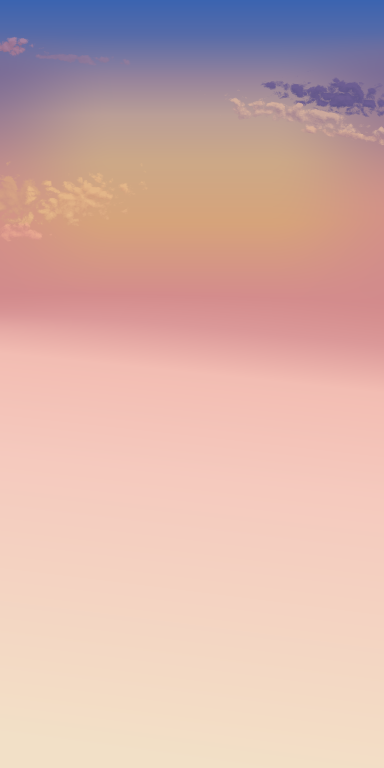
Give the GLSL for this texture, as a Shadertoy shader.

```glsl
#define PUFF_SCALE 20.0
#define PUFF_HEIGHT 1.7
#define CLOUD_SOFTNESS 0.5
#define RELIEF 1.5
#define EDGE_STRENGTH 0.72
#define HORIZON_TILT 0.035
#define STOPS 11

// Sky stops from top to bottom: colour, then depth
const vec4 SKY[STOPS] = vec4[STOPS](
    vec4(0.23, 0.39, 0.69, 0.0),
    vec4(0.34, 0.42, 0.66, 0.045),
    vec4(0.58, 0.51, 0.61, 0.10),
    vec4(0.73, 0.62, 0.59, 0.15),
    vec4(0.80, 0.66, 0.53, 0.21),
    vec4(0.84, 0.64, 0.48, 0.29),
    vec4(0.83, 0.55, 0.55, 0.385),
    vec4(0.86, 0.60, 0.60, 0.425),
    vec4(0.95, 0.74, 0.70, 0.485),
    vec4(0.96, 0.79, 0.745, 0.62),
    vec4(0.95, 0.88, 0.78, 1.0));

vec2 gradientAt(vec2 cell) {
    float angle = 6.2832 * fract(sin(dot(cell, vec2(127.1, 311.7))) * 43758.5);
    return vec2(cos(angle), sin(angle));
}

float gradientNoise(vec2 p) {
    vec2 i = floor(p), f = fract(p);
    vec2 u = f * f * f * (f * (f * 6.0 - 15.0) + 10.0);
    vec2 e = vec2(1.0, 0.0);
    float a = dot(gradientAt(i), f);
    float b = dot(gradientAt(i + e), f - e);
    float c = dot(gradientAt(i + e.yx), f - e.yx);
    float d = dot(gradientAt(i + 1.0), f - 1.0);
    return mix(mix(a, b, u.x), mix(c, d, u.x), u.y);
}

// Rounded billows, roughly centred on zero
float billows(vec2 p) {
    float sum = -0.36, amplitude = 1.0;
    for (int i = 0; i < 4; i++) {
        sum += amplitude * abs(gradientNoise(p));
        p = mat2(1.6, 1.2, -1.2, 1.6) * p + 3.7;
        amplitude *= 0.5;
    }
    return sum;
}

vec3 skyGradient(float depth) {
    vec3 colour = SKY[0].rgb;
    for (int i = 1; i < STOPS; i++) {
        float blend = clamp((depth - SKY[i - 1].w) / (SKY[i].w - SKY[i - 1].w), 0.0, 1.0);
        colour = mix(colour, SKY[i].rgb, blend);
    }
    return colour;
}

// Slanted ellipse with a billowing rim; puff holds height and light
vec3 addCloud(vec3 base, vec2 p, vec2 puff, vec2 centre, vec2 radius, float slope,
              vec3 shade, vec3 lit, float opacity) {
    vec2 d = p - centre;
    d.y -= slope * d.x;
    float body = 1.0 - length(d / radius) + PUFF_HEIGHT * puff.x;
    float light = clamp(0.5 + RELIEF * puff.y - 0.35 * d.y / radius.y, 0.0, 1.0);
    return mix(base, mix(shade, lit, light), opacity * smoothstep(0.0, CLOUD_SOFTNESS, body));
}

void mainImage(out vec4 fragColor, in vec2 fragCoord) {
    vec2 uv = fragCoord / iResolution.xy;
    float depth = 1.0 - uv.y;
    float side = uv.x - 0.5;
    vec2 p = vec2(uv.x, 2.0 * depth);

    // Sky, leaning slightly below the horizon
    float lean = smoothstep(0.36, 0.44, depth) * (1.0 + depth);
    vec3 colour = skyGradient(depth - HORIZON_TILT * side * lean);

    // Violet and rose sides around the amber glow
    vec3 rim = mix(vec3(0.44, 0.39, 0.58), vec3(0.82, 0.54, 0.55), smoothstep(0.08, 0.28, depth));
    float rimMask = smoothstep(0.2, 0.56, abs(side)) * smoothstep(0.03, 0.1, depth);
    rimMask *= 1.0 - smoothstep(0.37, 0.43, depth);
    colour = mix(colour, rim, EDGE_STRENGTH * rimMask);

    vec2 q = p * PUFF_SCALE * vec2(1.0, 1.25);
    float height = billows(q);
    vec2 puff = vec2(height, height - billows(q + vec2(0.12, -0.25)));

    // High rose wisps, upper left
    vec3 wisp = vec3(0.70, 0.50, 0.59);
    colour = addCloud(colour, p, puff, vec2(0.02, 0.125), vec2(0.09, 0.022), 0.1,
                      wisp - 0.06, wisp + 0.03, 0.75);
    colour = addCloud(colour, p, puff, vec2(0.18, 0.15), vec2(0.14, 0.013), 0.08,
                      wisp - 0.06, wisp, 0.35);

    // Violet bank with cream streaks, upper right
    colour = addCloud(colour, p, puff, vec2(0.89, 0.257), vec2(0.19, 0.044), 0.1,
                      vec3(0.36, 0.32, 0.53), vec3(0.42, 0.36, 0.57), 0.93);
    colour = addCloud(colour, p, puff, vec2(0.78, 0.302), vec2(0.21, 0.032), 0.2,
                      vec3(0.66, 0.53, 0.57), vec3(0.85, 0.70, 0.62), 0.88);
    colour = addCloud(colour, p, puff, vec2(0.92, 0.355), vec2(0.15, 0.012), 0.14,
                      vec3(0.70, 0.54, 0.56), vec3(0.87, 0.70, 0.60), 0.8);

    // Peach cumulus and its low companion, left
    colour = addCloud(colour, p, puff, vec2(0.03, 0.52), vec2(0.17, 0.06), 0.1,
                      vec3(0.80, 0.59, 0.51), vec3(0.85, 0.66, 0.51), 0.7);
    colour = addCloud(colour, p, puff, vec2(0.2, 0.525), vec2(0.145, 0.056), -0.2,
                      vec3(0.83, 0.62, 0.49), vec3(0.90, 0.72, 0.54), 0.9);
    colour = addCloud(colour, p, puff, vec2(0.04, 0.608), vec2(0.085, 0.02), 0.0,
                      vec3(0.84, 0.57, 0.54), vec3(0.92, 0.67, 0.57), 0.9);

    fragColor = vec4(colour, 1.0);
}
```
